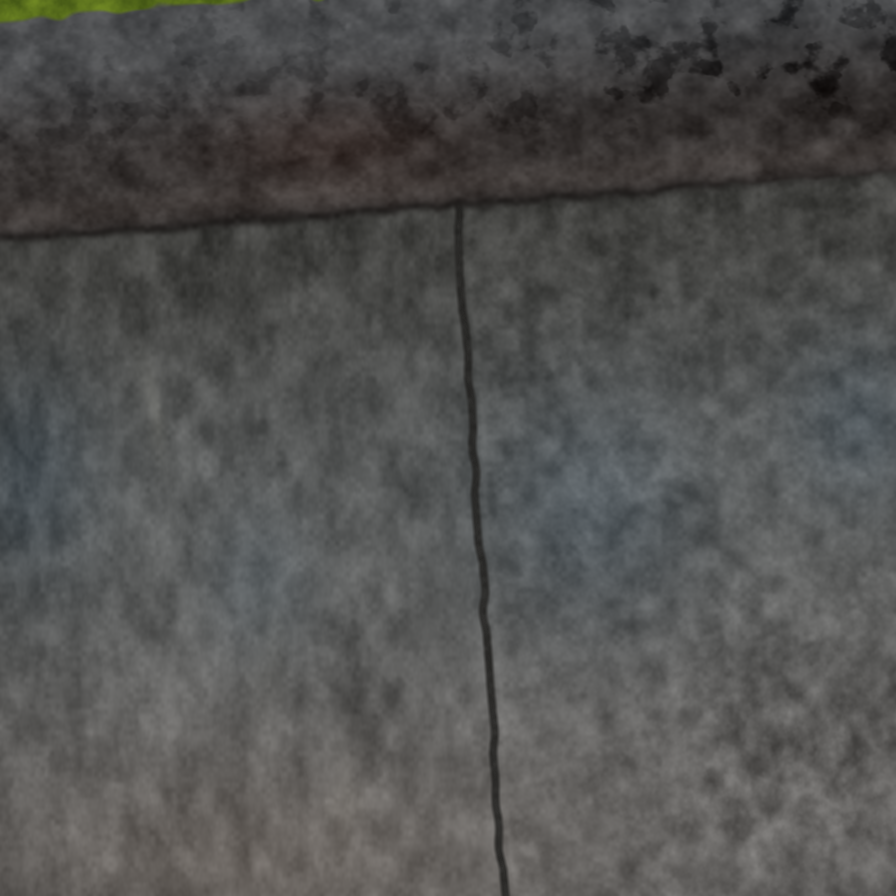
A three.js fragment shader for this texture:

```glsl
// Weathered grey stone: a dark rounded coping above two slabs split by a thin
// joint, with a sliver of grass in the top left corner. Layered value noise
// mottles the stone; soft blobs place the stains, tints and pale streaks.

#define LEDGE_HEIGHT 0.733
#define LEDGE_SLOPE 0.075
#define JOINT_FOOT 0.5625
#define JOINT_LEAN 0.068
#define JOINT_WIDTH 0.0042
#define GRASS_HEIGHT 0.977
#define GRASS_SLOPE 0.078
#define MOTTLE 0.20
#define GRAIN 0.12
#define PIT_DEPTH 0.11
#define SOFT 0.003

varying vec2 vUv;

float hash(vec2 p) {
  return fract(sin(dot(p, vec2(127.1, 311.7))) * 43758.5453);
}

float noise(vec2 p) {
  vec2 cell = floor(p);
  vec2 f = fract(p);
  f = f * f * (3.0 - 2.0 * f);
  float low = mix(hash(cell), hash(cell + vec2(1.0, 0.0)), f.x);
  float high = mix(hash(cell + vec2(0.0, 1.0)), hash(cell + vec2(1.0)), f.x);
  return mix(low, high, f.y);
}

float fbm(vec2 p) {
  float sum = 0.0;
  float amp = 0.5;
  for (int i = 0; i < 4; i++) {
    sum += amp * noise(p);
    p = mat2(1.6, 1.2, -1.2, 1.6) * p + 7.3;
    amp *= 0.5;
  }
  return sum / 0.9375;
}

// Soft round falloff, one at the centre.
float blob(vec2 p, vec2 centre, vec2 radius) {
  vec2 d = (p - centre) / radius;
  return exp(-dot(d, d));
}

vec3 slabColor(vec2 p, float below, float side) {
  // Brightens away from the ledge, warms toward the foot
  vec3 col = mix(vec3(0.255, 0.255, 0.245), vec3(0.345, 0.352, 0.35),
                 smoothstep(0.0, 0.30, below));
  col = mix(col, vec3(0.395, 0.388, 0.38), smoothstep(0.30, 0.72, below));

  // Blue and brown stains
  float blue = blob(p, vec2(0.66, 0.43), vec2(0.12, 0.13))
             + blob(p, vec2(0.03, 0.47), vec2(0.08, 0.12))
             + blob(p, vec2(0.96, 0.53), vec2(0.08, 0.09))
             + 0.7 * blob(p, vec2(0.29, 0.35), vec2(0.06, 0.08));
  col += blue * vec3(-0.028, -0.006, 0.014);
  col -= 0.035 * blob(p, vec2(0.03, 0.43), vec2(0.10, 0.13));
  col -= 0.045 * blob(p, vec2(0.41, 0.23), vec2(0.05, 0.07));
  col += vec3(0.018, 0.004, -0.006) * blob(p, vec2(0.28, 0.03), vec2(0.3, 0.13));

  // Mottling runs down the left slab and is rounder on the right
  vec2 q = p * mix(vec2(48.0, 27.0), vec2(44.0, 40.0), side) + side * 19.0;
  float rough = 1.0 + 0.8 * blob(p, vec2(0.90, 0.13), vec2(0.16, 0.14));
  col += (fbm(q) - 0.5) * MOTTLE * rough;
  col += (fbm(p * 9.0 + 4.0) - 0.5) * 0.08;

  // Pale run marks
  float wobble = (noise(p * 30.0) - 0.5) * 0.02;
  vec2 w = p + vec2(wobble, 0.0);
  float run = blob(w, vec2(0.172 + 0.25 * (0.54 - p.y), 0.54), vec2(0.011, 0.055))
            + 0.6 * blob(w, vec2(0.30, 0.28), vec2(0.022, 0.08))
            + 0.5 * blob(w, vec2(0.385, 0.11), vec2(0.016, 0.06));
  return col + run * vec3(0.072, 0.07, 0.062);
}

vec3 copingColor(vec2 p, float above) {
  // Light upper face rolling under to a brown shadow
  vec3 col = mix(vec3(0.212, 0.196, 0.19), vec3(0.30, 0.305, 0.312),
                 smoothstep(0.06, 0.21, above));
  col += vec3(0.045, 0.04, 0.037) * blob(vec2(above), vec2(0.025), vec2(0.025));
  col += vec3(0.022, 0.0, -0.006) * blob(p, vec2(0.37, 0.84), vec2(0.13, 0.05));
  col -= 0.025 * smoothstep(0.55, 0.9, p.x) * smoothstep(0.03, 0.1, above);
  col += (fbm(p * vec2(36.0, 42.0) + 31.0) - 0.5) * MOTTLE;

  // Dark pits, denser toward the right
  float pits = smoothstep(0.56, 0.72, fbm(p * vec2(34.0, 40.0) + 53.0));
  float density = mix(0.45, 1.0, smoothstep(0.35, 0.8, p.x));
  return col - PIT_DEPTH * pits * density * smoothstep(0.03, 0.12, above);
}

void main() {
  vec2 p = vUv;
  float ragged = (noise(p * 55.0) - 0.5) * 0.005;
  float above = p.y - LEDGE_HEIGHT - LEDGE_SLOPE * p.x + ragged;
  float joint = p.x - JOINT_FOOT + JOINT_LEAN * p.y
              + (noise(vec2(p.y * 38.0, 2.0)) - 0.5) * 0.005;

  vec3 slab = slabColor(p, max(-above, 0.0), smoothstep(-SOFT, SOFT, joint));
  float crack = 1.0 - smoothstep(JOINT_WIDTH * 0.4, JOINT_WIDTH * 1.7, abs(joint));
  slab = mix(slab, vec3(0.145, 0.142, 0.135), crack * 0.88);
  slab += 0.025 * blob(vec2(joint), vec2(0.011), vec2(0.006));

  vec3 col = mix(slab, copingColor(p, max(above, 0.0)), smoothstep(-SOFT, SOFT, above));

  // Contact shadow under the coping, fading to the right
  float shade = exp(-pow(above / 0.006, 2.0)) * mix(0.75, 0.4, smoothstep(0.7, 0.9, p.x));
  col = mix(col, vec3(0.115, 0.105, 0.10), shade);
  col += (noise(p * 170.0) - 0.5) * GRAIN * 0.35;

  // Grass behind the coping
  float tuft = p.y - GRASS_HEIGHT - GRASS_SLOPE * p.x + (noise(p * 45.0) - 0.5) * 0.012;
  vec3 grass = mix(vec3(0.20, 0.27, 0.06), vec3(0.50, 0.60, 0.16), fbm(p * 50.0 + 11.0));
  col = mix(col, grass, smoothstep(-SOFT, SOFT, tuft));

  gl_FragColor = vec4(clamp(col, 0.0, 1.0), 1.0);
}
```
